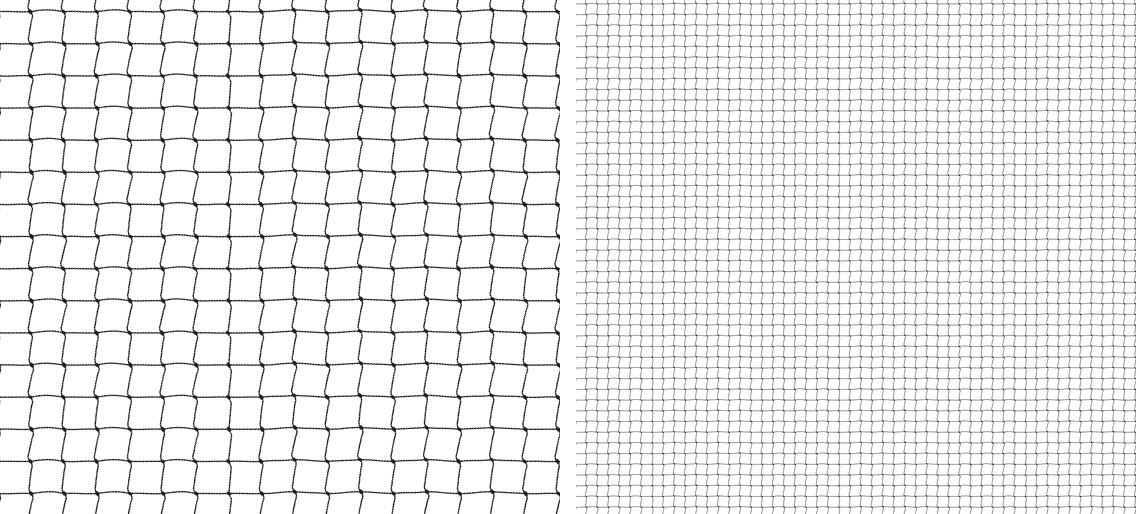
Left, the tile; right, the same tile 3 across and 3 down.
A Shadertoy shader for this pattern:

```glsl
const vec2 REPEATS = vec2(17.0, 16.0);   // meshes across and down
const vec2 FIRST_KNOT = vec2(0.94, 0.363); // in meshes, from the upper left
const float CORD_RADIUS = 0.021;         // lengths below are in meshes
const vec2 KNOT_RADII = vec2(0.078, 0.052);
const float KNOT_TILT = 0.8;
const float SLANT = 0.05;                // sideways lean of upright cords
const float BOW = 0.015;
const float SWAY = 0.025;                // alternate rows of knots shift sideways
const float LIFT = 0.055;                // raised knots on some columns
const float HUMP = 0.055;                // arched cross cords on some columns
const float LOOSE_COLUMN = 6.0;
const float LOOSE_BULGE = 0.1;
const float JITTER = 0.018;
const float TWISTS = 12.0;               // strand turns per mesh
const vec3 PAPER = vec3(1.0);
const vec3 CORD_DARK = vec3(0.11);
const vec3 CORD_LIGHT = vec3(0.42);
const vec3 KNOT_COLOR = vec3(0.12);
const float PI = 3.14159;
const float TAU = 6.28318;

// Wrapped hash, so that the net tiles
float hash(vec2 id) {
    id = mod(id, REPEATS);
    return fract(sin(dot(id, vec2(12.99, 78.23))) * 4375.85);
}

float isEven(float n) {
    return 1.0 - mod(n, 2.0);
}

float columnLift(float column) {
    column = mod(column, REPEATS.x);
    return LIFT * isEven(column) * step(7.5, column) * step(column, 14.5);
}

float columnHump(float column) {
    column = mod(column, REPEATS.x);
    return HUMP * isEven(column) * step(column, 4.5);
}

// Sideways shift of a knot from its grid point
float knotShift(vec2 id) {
    return SWAY * (0.5 - isEven(id.y)) + JITTER * (hash(id) - 0.5);
}

// Upright cord: returns the distance across it
float uprightOffset(vec2 q) {
    float column = round(q.x);
    float y = q.y + columnLift(column);
    float row = floor(y), u = y - row;
    float path = mix(knotShift(vec2(column, row)), knotShift(vec2(column, row + 1.0)), u);
    float a = TAU * u;
    float lean = SLANT * (sin(a) + 0.4 * sin(2.0 * a) + 0.15 * sin(3.0 * a));
    lean *= 0.8 + 0.4 * hash(vec2(column, row) + 5.0);
    lean -= BOW * sin(PI * u);
    float bulge = LOOSE_BULGE * smoothstep(0.0, 0.2, u) * (1.0 - u);
    float loose = float(mod(column, REPEATS.x) == LOOSE_COLUMN);
    return q.x - column - path - mix(lean, bulge, loose);
}

// Cross cord: returns the distance across it
float crossOffset(vec2 q) {
    float column = floor(q.x), u = q.x - column;
    float rise = mix(columnLift(column), columnLift(column + 1.0), u);
    float row = round(q.y + rise);
    float arch = columnHump(column) * sin(PI * u);
    float wobble = JITTER * (hash(vec2(column, row) + 9.0) - 0.5) * sin(TAU * u);
    return q.y - row + rise + arch + wobble;
}

// Twisted cord with a scalloped outline and slanted highlights
vec3 drawCord(vec3 color, float across, float along, float pixel) {
    float phase = TAU * TWISTS * along;
    float radius = CORD_RADIUS * (1.0 + 0.15 * cos(phase));
    float cover = clamp(0.5 - (abs(across) - radius) / pixel, 0.0, 1.0);
    float strand = smoothstep(0.1, 1.0, sin(phase + 1.8 * across / CORD_RADIUS));
    return mix(color, mix(CORD_DARK, CORD_LIGHT, strand), cover);
}

vec3 drawKnot(vec3 color, vec2 q, float pixel) {
    float column = round(q.x);
    float lift = columnLift(column);
    vec2 id = vec2(column, round(q.y + lift));
    vec2 p = q - id - vec2(knotShift(id), -lift);
    float random = hash(id + 3.0);
    float angle = KNOT_TILT + 0.5 * (random - 0.5);
    float c = cos(angle), s = sin(angle);
    p = vec2(c * p.x + s * p.y, c * p.y - s * p.x);
    vec2 radii = KNOT_RADII * (0.9 + 0.2 * random);
    float d = (length(p / radii) - 1.0) * radii.y;
    return mix(color, KNOT_COLOR, clamp(0.5 - d / pixel, 0.0, 1.0));
}

void mainImage(out vec4 fragColor, in vec2 fragCoord) {
    vec2 uv = fragCoord / iResolution.xy;
    vec2 q = vec2(uv.x, 1.0 - uv.y) * REPEATS - FIRST_KNOT;
    float pixel = REPEATS.y / iResolution.y;

    vec3 color = drawCord(PAPER, uprightOffset(q), q.y, pixel);
    color = drawCord(color, crossOffset(q), q.x, pixel);
    color = drawKnot(color, q, pixel);
    fragColor = vec4(color, 1.0);
}
```
